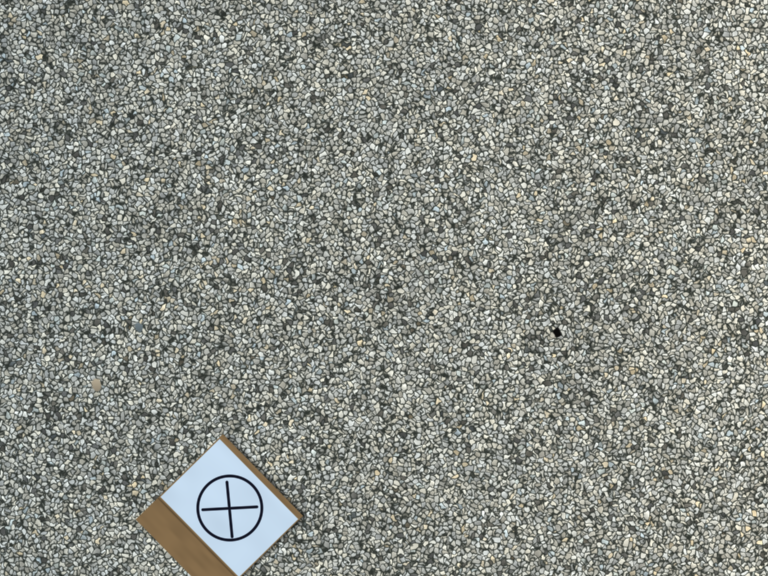
Give the GLSL for this texture, as a Shadertoy shader.

```glsl
// Fine grey gravel seen from above, with a paper target on a cardboard sheet.
// The gravel is a warped Voronoi pattern of stretched, unequal stones with soft
// dark gaps; the sheet and its mark are drawn with distance functions.

#define GRAINS 126.0      // stones per canvas height
#define GAP_WIDTH 0.36    // mean softness of the gaps, in cells
#define ROUGHNESS 0.55    // warp of the stone outlines, in cells
#define STONE_DARK 0.60
#define STONE_LIGHT 0.88
#define SHADED_SHARE 0.05 // share of stones lying in shadow
#define GAP_COLOR vec3(0.165, 0.182, 0.165)
#define PAPER_COLOR vec3(0.77, 0.855, 0.93)
#define CARD_COLOR vec3(0.50, 0.41, 0.29)
#define INK_COLOR vec3(0.07, 0.08, 0.13)
#define FOOTPRINT 0.0028  // width of the smoothing window, in canvas heights
#define SAMPLES 3         // smoothing grid per window side

vec3 hash32(vec2 p) {
    vec3 q = fract(p.xyx * vec3(0.1031, 0.1030, 0.0973));
    q += dot(q, q.yxz + 33.33);
    return fract((q.xxy + q.yzz) * q.zyx);
}

// Three smooth noise channels in 0..1
vec3 noise3(vec2 p) {
    vec2 i = floor(p), f = fract(p);
    f = f * f * (3.0 - 2.0 * f);
    vec3 low = mix(hash32(i), hash32(i + vec2(1, 0)), f.x);
    vec3 high = mix(hash32(i + vec2(0, 1)), hash32(i + vec2(1, 1)), f.x);
    return mix(low, high, f.y);
}

float boxDistance(vec2 p, vec2 low, vec2 high) {
    vec2 d = max(low - p, p - high);
    return length(max(d, 0.0)) + min(max(d.x, d.y), 0.0);
}

float segmentDistance(vec2 p, vec2 a, vec2 b) {
    vec2 ab = b - a;
    return length(p - a - ab * clamp(dot(p - a, ab) / dot(ab, ab), 0.0, 1.0));
}

// Coverage of a shape from its signed distance
float cover(float d, float soft) {
    return 1.0 - smoothstep(-soft, soft, d);
}

vec3 gravel(vec2 p, float across) {
    vec2 q = p * GRAINS;
    vec3 rough = noise3(q * 1.7 + 31.0);
    q += ROUGHNESS * (rough.xy - 0.5);
    vec2 cell = floor(q);
    float nearest = 9.0, second = 9.0;
    vec2 stoneId = cell, stoneOffset = vec2(0);

    // Two nearest stones, each with its own long axis and size
    for (int y = -1; y <= 1; y++)
    for (int x = -1; x <= 1; x++) {
        vec2 id = cell + vec2(x, y);
        vec3 h = hash32(id + 17.0);
        vec2 offset = q - id - h.xy;
        float angle = 6.2832 * h.z;
        vec2 axis = vec2(cos(angle), sin(angle));
        vec2 local = vec2(dot(offset, axis), dot(offset, vec2(-axis.y, axis.x)));
        float size = 0.82 + 0.36 * fract(h.z * 7.3);
        float d = length(local * vec2(0.80, 1.25)) / size;
        if (d < nearest) {
            second = nearest;
            nearest = d;
            stoneId = id;
            stoneOffset = offset;
        } else {
            second = min(second, d);
        }
    }

    // Brightness, tilt and tint of the stone
    vec3 h = hash32(stoneId + 211.0), k = hash32(stoneId + 463.0);
    float light = mix(STONE_DARK, STONE_LIGHT, h.x);
    light *= 1.0 + 0.45 * dot(stoneOffset, k.xy - 0.5) + 0.12 * stoneOffset.y;
    light *= h.y < SHADED_SHARE ? 0.5 : 1.0;
    vec3 tint = vec3(1.0, 1.005, 0.965);
    tint += (h.z - 0.5) * vec3(0.05, 0.01, -0.06);
    tint += step(0.97, k.z) * vec3(0.05, -0.01, -0.10);
    tint -= step(k.z, 0.04) * vec3(0.08, 0.03, -0.01);

    // Gaps are narrow in some places and wide hollows in others
    float gap = GAP_WIDTH * (0.55 + 0.9 * rough.z);
    float solid = smoothstep(-0.04, gap, second - nearest);
    solid *= 1.0 - 0.5 * smoothstep(0.55, 0.95, nearest);
    vec3 color = mix(GAP_COLOR, light * tint, solid);

    // Cool dim left, warm bright right, faint broad patches
    color *= mix(vec3(0.95, 0.97, 0.98), vec3(1.09, 1.08, 1.06), across);
    return color * (0.97 + 0.08 * noise3(p * 7.0).x);
}

void addPebble(inout vec3 color, vec2 p, vec2 center, float radius, vec3 tone) {
    float d = length((p - center) * vec2(1.1, 0.9)) - radius;
    d += 0.004 * (noise3(p * 160.0).x - 0.5);
    color = mix(color, tone * (1.0 + 12.0 * (p.y - center.y)), cover(d, 0.0015));
}

void addBoard(inout vec3 color, vec2 p, float soft) {
    // Board frame: x runs along the upper right edge, y along the upper left
    vec2 r = p - vec2(0.387, 0.2465);
    vec2 b = vec2(dot(r, vec2(0.70, -0.714)), dot(r, vec2(-0.714, -0.70)));
    float card = boxDistance(b, vec2(0), vec2(0.199, 0.212));
    color *= 1.0 - 0.55 * cover(boxDistance(b, vec2(0.008, -0.005), vec2(0.203, 0.20)), 0.005);

    vec3 cardTone = CARD_COLOR * (0.95 + 0.10 * noise3(b * vec2(30, 140)).x);
    cardTone *= 1.0 - 0.35 * cover(abs(b.y - 0.158) - 0.001, 0.002);
    color = mix(color, cardTone, cover(card, soft));

    float paper = boxDistance(b, vec2(0.002, 0.010), vec2(0.197, 0.154));
    vec3 paperTone = PAPER_COLOR * (0.97 + 0.06 * noise3(b * vec2(18, 35)).x);
    color = mix(color, paperTone, cover(paper, soft));

    // Ring and cross
    float ink = abs(length(p - vec2(0.399, 0.118)) - 0.0556);
    ink = min(ink, segmentDistance(p, vec2(0.394, 0.163), vec2(0.403, 0.068)));
    ink = min(ink, segmentDistance(p, vec2(0.352, 0.115), vec2(0.446, 0.120)));
    color = mix(color, INK_COLOR, cover(ink - 0.0023, soft));
}

void mainImage(out vec4 fragColor, in vec2 fragCoord) {
    float window = max(FOOTPRINT, 1.0 / iResolution.y);
    vec3 sum = vec3(0);
    for (int j = 0; j < SAMPLES; j++)
    for (int i = 0; i < SAMPLES; i++) {
        vec2 shift = (vec2(i, j) + 0.5) / float(SAMPLES) - 0.5;
        vec2 p = fragCoord / iResolution.y + shift * window;
        vec3 color = gravel(p, p.x * iResolution.y / iResolution.x);
        addPebble(color, p, vec2(0.967, 0.422), 0.007, vec3(0.05));
        addPebble(color, p, vec2(0.167, 0.332), 0.010, vec3(0.64, 0.60, 0.52));
        addPebble(color, p, vec2(0.241, 0.432), 0.008, vec3(0.40, 0.45, 0.47));
        addBoard(color, p, 0.5 / iResolution.y);
        sum += clamp(color, 0.0, 1.0);
    }
    fragColor = vec4(sum / float(SAMPLES * SAMPLES), 1.0);
}
```
